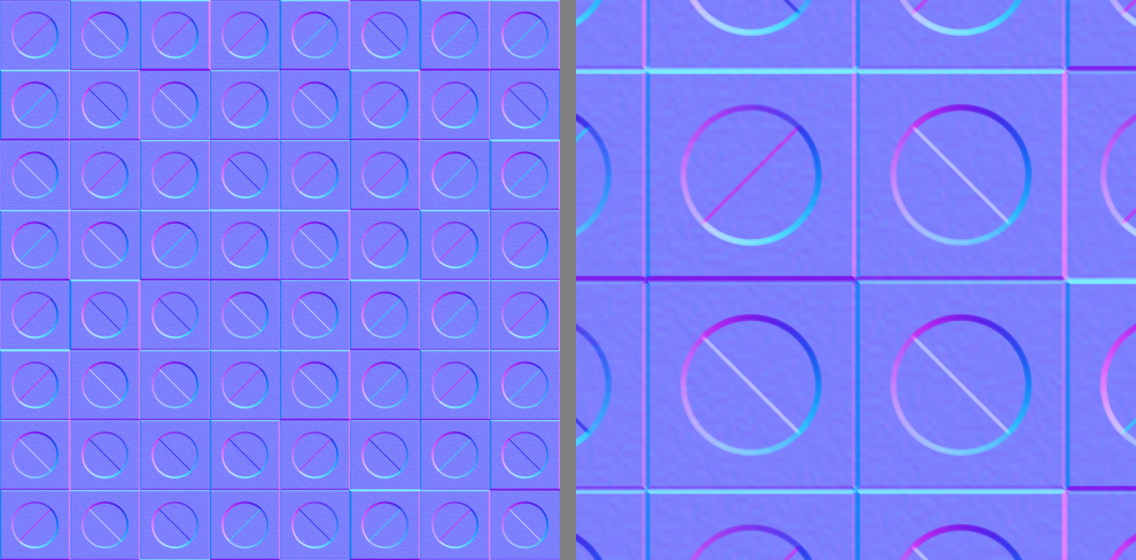
Left, the full canvas; right, a detail of the centre.
Write a Shadertoy shader that draws this texture map.

```glsl
const float TILES = 8.0;

float hash(vec2 cell, float seed) {
    vec3 p = fract(vec3(cell.xyx + seed) * vec3(0.1031, 0.1030, 0.0973));
    p += dot(p, p.yzx + 33.33);
    return fract((p.x + p.y) * p.z);
}

// Value noise that wraps after the given whole period
float wrapNoise(vec2 p, float period) {
    vec2 i = floor(p), f = fract(p);
    f = f * f * (3.0 - 2.0 * f);
    vec2 a = mod(i, period), b = mod(i + 1.0, period);
    return mix(mix(hash(a, 5.0), hash(vec2(b.x, a.y), 5.0), f.x),
               mix(hash(vec2(a.x, b.y), 5.0), hash(b, 5.0), f.x), f.y);
}

float tileLevel(vec2 cell) {
    return 0.050 * hash(mod(cell, TILES), 17.0);
}

// Tiles of uneven level, joined by narrow slopes
float steppedLevel(vec2 p) {
    vec2 i = floor(p - 0.5);
    vec2 blend = smoothstep(0.479, 0.521, fract(p - 0.5));
    return mix(mix(tileLevel(i), tileLevel(i + vec2(1, 0)), blend.x),
               mix(tileLevel(i + vec2(0, 1)), tileLevel(i + 1.0), blend.x), blend.y);
}

float surfaceHeight(vec2 p) {
    vec2 cell = mod(floor(p), TILES);
    vec2 local = fract(p) - 0.5;
    float height = steppedLevel(p);

    // Groove between tiles
    float edge = 0.5 - max(abs(local.x), abs(local.y));
    height -= 0.010 * (1.0 - smoothstep(0.0, 0.022, edge));

    // Sunken disc, deeper on one side of a diagonal
    float quarter = floor(4.0 * pow(hash(cell, 41.0), 1.3));
    float angle = radians(90.0 * quarter - 45.0);
    float side = dot(local, vec2(cos(angle), sin(angle)));
    float depth = mix(0.018, 0.032, smoothstep(-0.012, 0.012, side));
    height -= depth * (1.0 - smoothstep(0.303, 0.340, length(local)));

    // Rare hairline scratch near the lower edge
    float scratch = step(0.94, hash(cell, 73.0)) * smoothstep(0.03, 0.06, edge);
    height -= 0.0015 * scratch * (1.0 - smoothstep(0.0, 0.01, abs(local.y + 0.41)));

    // Fine grain
    height += 0.0015 * wrapNoise(p * 32.0, TILES * 32.0);
    return height + 0.0008 * wrapNoise(p * 13.0, TILES * 13.0);
}

void mainImage(out vec4 fragColor, in vec2 fragCoord) {
    vec2 p = fragCoord / iResolution.xy * TILES;

    // Slope measured across one pixel, which also smooths the edges
    vec2 e = 0.5 * TILES / iResolution.xy;
    vec2 slope = vec2(
        surfaceHeight(p + vec2(e.x, 0)) - surfaceHeight(p - vec2(e.x, 0)),
        surfaceHeight(p + vec2(0, e.y)) - surfaceHeight(p - vec2(0, e.y))) / (2.0 * e);
    vec3 normal = normalize(vec3(-slope, 1.0));

    // Normal colours with a blue channel that stays bright
    vec2 redGreen = vec2(0.49, 0.50) + 0.5 * normal.xy;
    float blue = 0.99 + dot(normal.xy, vec2(0.02, 0.03)) + 0.06 * min(normal.y, 0.0);
    fragColor = vec4(clamp(vec3(redGreen, blue), 0.0, 1.0), 1.0);
}
```
